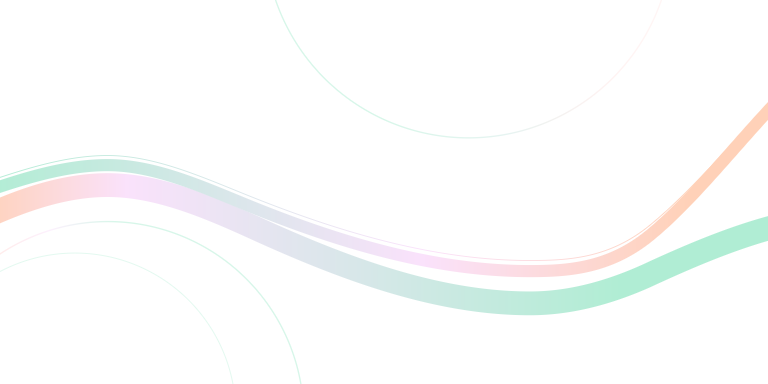
Give the GLSL for this background, as a Shadertoy shader.

```glsl
// Two pastel ribbons and a hairline sweep over white, with three faint rings.
// Each ribbon is a Hermite curve through shared stations, drawn as a stroke
// with a constant width and a three-colour gradient along x.

const vec3 WHITE = vec3(1.0);
const vec3 MINT  = vec3(0.69, 0.93, 0.83);
const vec3 LILAC = vec3(0.98, 0.885, 0.985);
const vec3 PEACH = vec3(1.0, 0.82, 0.72);
const vec3 ROSE  = vec3(1.0, 0.85, 0.84);

const int KNOTS = 6;
const float STATION[KNOTS] = float[](0.0, 0.28, 0.667, 1.38, 1.693, 2.0);

// Knots hold (height, slope); the result is height and slope at x.
vec2 hermite(float x, vec2 knots[KNOTS]) {
    int i = 0;
    for (int k = 1; k < KNOTS - 1; k++) {
        if (x >= STATION[k]) i = k;
    }
    float span = STATION[i + 1] - STATION[i];
    float t = (x - STATION[i]) / span;
    vec2 a = knots[i];
    vec2 b = knots[i + 1];
    float m0 = a.y * span;
    float m1 = b.y * span;
    float c2 = 3.0 * (b.x - a.x) - 2.0 * m0 - m1;
    float c3 = 2.0 * (a.x - b.x) + m0 + m1;
    float height = a.x + t * (m0 + t * (c2 + t * c3));
    float slope = (m0 + t * (2.0 * c2 + 3.0 * t * c3)) / span;
    return vec2(height, slope);
}

// Signed distance to the curve, corrected for its slope.
float curveDistance(vec2 p, vec2 knots[KNOTS]) {
    vec2 curve = hermite(p.x, knots);
    return (p.y - curve.x) / sqrt(1.0 + curve.y * curve.y);
}

// Share of a pixel covered by a stroke; also fair to lines below a pixel.
float stroke(float dist, float halfWidth, float pixel) {
    return clamp((dist + halfWidth) / pixel + 0.5, 0.0, 1.0)
         - clamp((dist - halfWidth) / pixel + 0.5, 0.0, 1.0);
}

float ring(vec2 p, vec2 center, float radius, float halfWidth, float pixel) {
    return stroke(length(p - center) - radius, halfWidth, pixel);
}

// Blends three colours at the x positions in stops.
vec3 gradient(float x, vec3 stops, vec3 first, vec3 middle, vec3 last) {
    float t1 = clamp((x - stops.x) / (stops.y - stops.x), 0.0, 1.0);
    float t2 = clamp((x - stops.y) / (stops.z - stops.y), 0.0, 1.0);
    return mix(mix(first, middle, t1), last, t2);
}

void mainImage(out vec4 fragColor, in vec2 fragCoord) {
    vec2 p = fragCoord / iResolution.xy * vec2(2.0, 1.0);
    float pixel = 1.0 / iResolution.y;
    vec3 color = WHITE;

    // Faint rings
    vec3 topTint = gradient(p.x, vec3(1.0, 1.32, 1.6), MINT, mix(MINT, LILAC, 0.4), ROSE);
    float topFade = 0.5 * (1.0 - 0.5 * smoothstep(1.3, 1.75, p.x));
    color = mix(color, topTint, topFade * ring(p, vec2(1.22, 1.172), 0.531, 0.0018, pixel));

    vec3 sideTint = gradient(p.x, vec3(0.0, 0.13, 0.3), ROSE, LILAC, MINT);
    color = mix(color, sideTint, 0.5 * ring(p, vec2(0.281, -0.087), 0.510, 0.0018, pixel));
    color = mix(color, MINT, 0.35 * ring(p, vec2(0.195, -0.078), 0.419, 0.0013, pixel));

    // Wide lower ribbon
    vec2 lower[KNOTS] = vec2[](
        vec2(0.452, 0.42), vec2(0.518, 0.0), vec2(0.405, -0.455),
        vec2(0.210, 0.0), vec2(0.286, 0.46), vec2(0.405, 0.28));
    vec3 lowerTint = gradient(p.x, vec3(-0.06, 0.33, 1.62), PEACH, LILAC, MINT);
    color = mix(color, lowerTint, stroke(curveDistance(p, lower), 0.031, pixel));

    // Narrow upper ribbon and the hairline above it
    vec2 upper[KNOTS] = vec2[](
        vec2(0.514, 0.33), vec2(0.570, 0.0), vec2(0.4565, -0.40),
        vec2(0.294, 0.0), vec2(0.388, 0.82), vec2(0.711, 1.08));
    vec2 hairline[KNOTS] = vec2[](
        vec2(0.538, 0.33), vec2(0.595, 0.0), vec2(0.4826, -0.395),
        vec2(0.3216, 0.0), vec2(0.414, 0.82), vec2(0.727, 1.06));
    vec3 upperTint = gradient(p.x, vec3(-0.05, 1.1, 1.8), MINT, LILAC, PEACH);
    color = mix(color, upperTint, stroke(curveDistance(p, upper), 0.0158, pixel));
    color = mix(color, upperTint, stroke(curveDistance(p, hairline), 0.0012, pixel));

    fragColor = vec4(color, 1.0);
}
```
